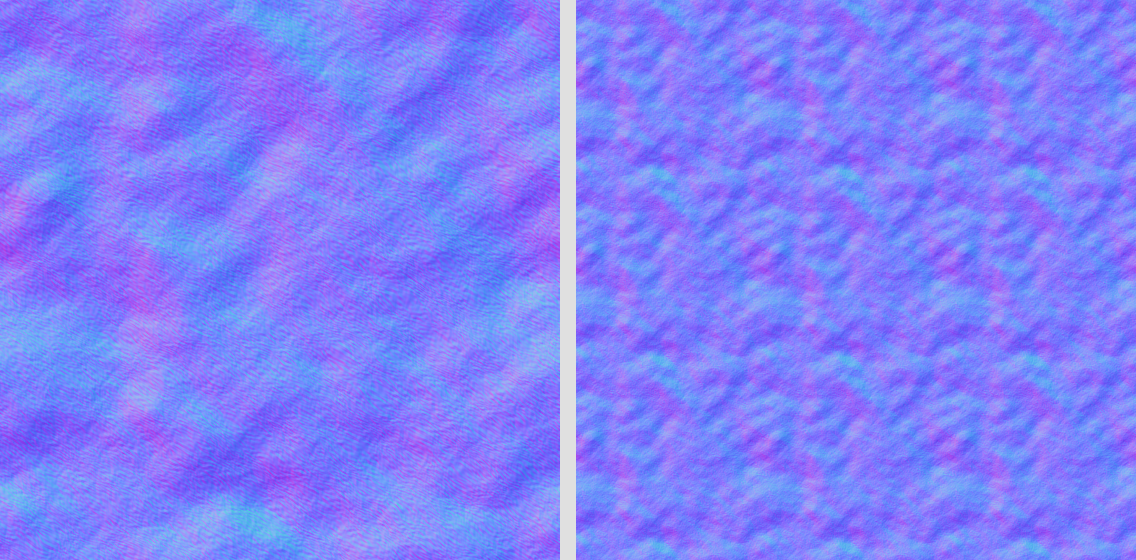
Left, the tile; right, the same tile 3 across and 3 down.
Give the GLSL for this texture map, as a Shadertoy shader.

```glsl
// Lattices: cells across, cells up, cells of upward shear per tile
const vec3  FOLD_LATTICE   = vec3(4.0, 5.0, 2.0);
const vec3  FOLD_STEP      = vec3(2.0, 2.0, -2.0);
const vec3  RIPPLE_LATTICE = vec3(115.0, 200.0, 105.0);
const vec3  THREAD_LATTICE = vec3(190.0, 90.0, 0.0);
const vec3  WARP_LATTICE   = vec3(14.0, 14.0, 0.0);
const int   FOLD_OCTAVES   = 5;
const float FOLD_GAIN      = 0.68;
const float FOLD_DEPTH     = 0.225;
const float RIPPLE_DEPTH   = 0.235;
const float THREAD_DEPTH   = 0.07;
const float WARP_AMOUNT    = 0.004;

// Integer hash giving a gradient in [-1, 1] on both axes
vec2 hashGradient(vec2 cell, uint seed) {
    uvec2 v = uvec2(cell) + uvec2(seed * 1031u, seed * 2053u);
    v = v * 1664525u + 1013904223u;
    v.x += v.y * 1664525u;
    v.y += v.x * 1664525u;
    v ^= v >> 16u;
    v.x += v.y * 1664525u;
    v.y += v.x * 1664525u;
    v ^= v >> 16u;
    return vec2(v & 0xffffu) / 32767.5 - 1.0;
}

// Brings a sheared lattice cell back into the base tile
vec2 wrapCell(vec2 cell, vec3 lattice) {
    float tileX = floor((cell.x + 0.5) / lattice.x);
    cell -= tileX * lattice.xz;
    cell.y -= lattice.y * floor((cell.y + 0.5) / lattice.y);
    return cell;
}

// Slope of tiling gradient noise, scaled by the finest cell size
vec2 noiseSlope(vec2 p, vec3 lattice, uint seed) {
    vec2 q = vec2(lattice.x * p.x, lattice.z * p.x + lattice.y * p.y);
    vec2 cell = floor(q);
    vec2 f = q - cell;
    vec2 u = f * f * f * (f * (f * 6.0 - 15.0) + 10.0);
    vec2 du = 30.0 * f * f * (f * (f - 2.0) + 1.0);

    vec2 ga = hashGradient(wrapCell(cell, lattice), seed);
    vec2 gb = hashGradient(wrapCell(cell + vec2(1, 0), lattice), seed);
    vec2 gc = hashGradient(wrapCell(cell + vec2(0, 1), lattice), seed);
    vec2 gd = hashGradient(wrapCell(cell + vec2(1, 1), lattice), seed);
    float a = dot(ga, f);
    float b = dot(gb, f - vec2(1, 0));
    float c = dot(gc, f - vec2(0, 1));
    float d = dot(gd, f - vec2(1, 1));

    // Derivative of the blended corners in lattice space
    vec2 slope = mix(mix(ga, gb, u.x), mix(gc, gd, u.x), u.y)
               + du * vec2(mix(b - a, d - c, u.y), mix(c - a, d - b, u.x));

    // Chain rule back to canvas space
    vec2 canvasSlope = vec2(lattice.x * slope.x + lattice.z * slope.y,
                            lattice.y * slope.y);
    return canvasSlope / max(lattice.x, lattice.y);
}

// Broad soft folds: doubling octaves that lean alternately down and up
vec2 foldSlope(vec2 p) {
    vec2 sum = vec2(0.0);
    vec3 lattice = FOLD_LATTICE;
    float weight = 1.0;
    for (int i = 0; i < FOLD_OCTAVES; i++) {
        sum += weight * noiseSlope(p, lattice, uint(i) + 1u);
        lattice *= FOLD_STEP;
        weight *= FOLD_GAIN;
    }
    return sum;
}

void mainImage(out vec4 fragColor, in vec2 fragCoord) {
    vec2 p = fragCoord / iResolution.xy;

    // Bend the fine grain so its strokes waver
    vec2 bent = p + WARP_AMOUNT * noiseSlope(p, WARP_LATTICE, 11u);

    vec2 slope = FOLD_DEPTH * foldSlope(p)
               + RIPPLE_DEPTH * noiseSlope(bent, RIPPLE_LATTICE, 12u)
               + THREAD_DEPTH * noiseSlope(bent, THREAD_LATTICE, 13u);

    // Encode the surface normal with green pointing down
    vec3 normal = normalize(vec3(slope.x, -slope.y, 1.0));
    fragColor = vec4(normal * 0.5 + 0.5, 1.0);
}
```
